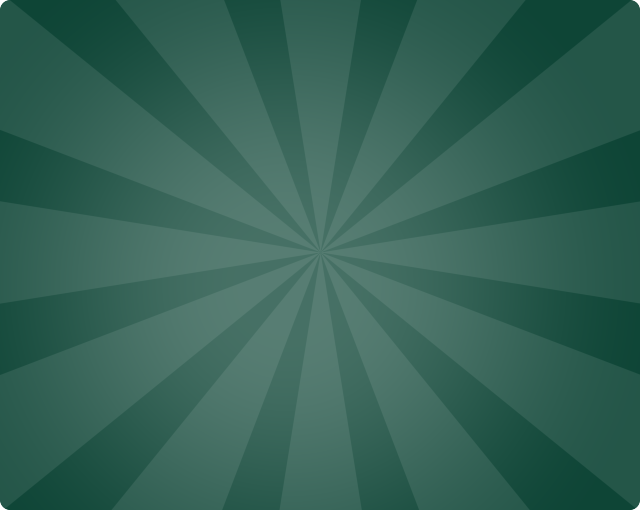
A Shadertoy shader for this background:

```glsl
// Green sunburst: pale rays over a soft off-centre glow on a rounded card.

const float TAU = 6.2831853;
const float RAY_COUNT = 12.0;
const float DARK_SHARE = 0.395;              // part of each period left dark
const vec2 RAY_CENTER = vec2(0.501, 0.505);  // fractions of the canvas
const vec2 GLOW_CENTER = vec2(0.45, 0.44);
const float GLOW_INNER = 0.08;               // radii in canvas heights
const float GLOW_OUTER = 0.75;
const float CORNER_RADIUS = 0.020;
const float RAY_OPACITY = 0.09;
const vec3 DEEP_GREEN = vec3(0.055, 0.270, 0.212);
const vec3 GLOW_GREEN = vec3(0.275, 0.440, 0.395);
const vec3 PAPER = vec3(1.0);

// Coverage of the pale rays, with edges one pixel wide
float paleRays(vec2 p, float pixel) {
    float period = TAU / RAY_COUNT;
    float angle = atan(p.y, p.x);
    float fromDarkAxis = abs(mod(angle, period) - 0.5 * period);
    float edge = (fromDarkAxis - 0.5 * DARK_SHARE * period) * length(p);
    return smoothstep(-0.7 * pixel, 0.7 * pixel, edge);
}

float roundedBox(vec2 p, vec2 halfSize, float radius) {
    vec2 q = abs(p) - halfSize + radius;
    return length(max(q, 0.0)) + min(max(q.x, q.y), 0.0) - radius;
}

void mainImage(out vec4 fragColor, in vec2 fragCoord) {
    float pixel = 1.0 / iResolution.y;
    vec2 canvas = vec2(iResolution.x * pixel, 1.0);
    vec2 p = fragCoord * pixel;

    // Radial glow
    float reach = length(p - GLOW_CENTER * canvas);
    float glow = 1.0 - smoothstep(GLOW_INNER, GLOW_OUTER, reach);
    vec3 color = mix(DEEP_GREEN, GLOW_GREEN, glow);

    // Rays
    float rays = paleRays(p - RAY_CENTER * canvas, pixel);
    color = mix(color, vec3(1.0), RAY_OPACITY * rays);

    // Rounded card corners
    float card = roundedBox(p - 0.5 * canvas, 0.5 * canvas, CORNER_RADIUS);
    color = mix(color, PAPER, smoothstep(-0.5 * pixel, 0.5 * pixel, card));

    fragColor = vec4(color, 1.0);
}
```
